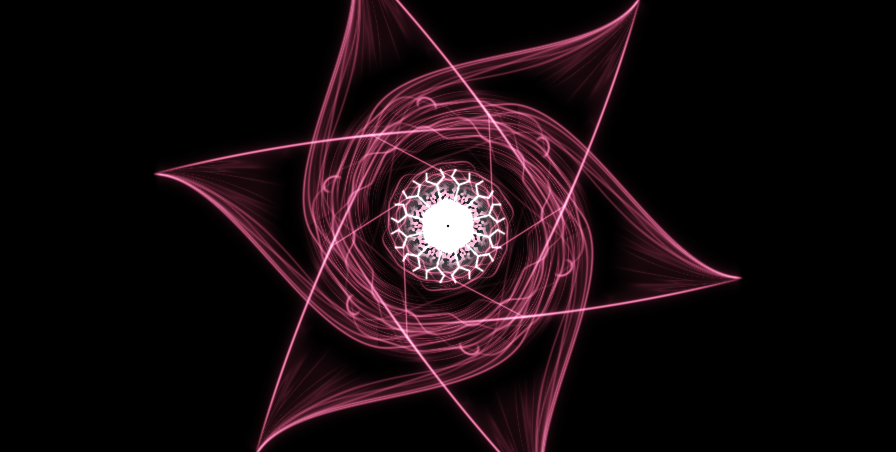
Give the GLSL for this background, as a Shadertoy shader.

```glsl
// A glowing six-armed flame flower on black: curved strands sweep from the
// arm tips into a swirling ring, around a white core with branching spikes.
// Strand densities are summed over six rotations and then toned to pink.

const float TURN = 1.04719755;

mat2 rotation(float a) {
    float c = cos(a), s = sin(a);
    return mat2(c, s, -s, c);
}

vec3 gradientAt(vec3 cell) {
    vec3 h = vec3(dot(cell, vec3(127.1, 311.7, 74.7)),
                  dot(cell, vec3(269.5, 183.3, 246.1)),
                  dot(cell, vec3(113.5, 271.9, 124.6)));
    return 2.0 * fract(sin(h) * 43758.5) - 1.0;
}

float gradientNoise(vec3 p) {
    vec3 cell = floor(p), f = fract(p);
    vec3 u = f * f * f * (f * (f * 6.0 - 15.0) + 10.0);
    float sum = 0.0;
    for (int i = 0; i < 8; i++) {
        vec3 corner = vec3(i & 1, (i >> 1) & 1, i >> 2);
        vec3 w = mix(1.0 - u, u, corner);
        sum += w.x * w.y * w.z * dot(gradientAt(cell + corner), f - corner);
    }
    return sum;
}

// Bright line with a faint halo
float strand(float d, float width) {
    float w = max(width, 0.55 / iResolution.y);
    return exp(-d * d / (w * w)) + 0.1 * exp(-abs(d) / (4.0 * w));
}

float segment(vec2 p, vec2 a, vec2 b) {
    vec2 ab = b - a;
    return length(p - a - ab * clamp(dot(p - a, ab) / dot(ab, ab), 0.0, 1.0));
}

// Outer edge and straight ray of an arm, s measured inward from the tip
float armEdge(float s) {
    float inner = max(s - 0.5, 0.0);
    return -0.115 + 0.385 * smoothstep(0.0, 0.52, s) - 0.8 * inner * inner;
}

float armRay(float s) {
    float bend = max(s - 0.7, 0.0);
    return -0.115 - 0.25 * s + 0.15 * s * s + 1.2 * bend * bend;
}

float arm(vec2 p) {
    float s = 0.654 - p.x;
    float edge = armEdge(s), ray = armRay(s), r = length(p);
    float slope = (armEdge(s + 0.01) - edge) / 0.01;
    float inside = smoothstep(0.0, 0.02, s);
    float density = 0.0;

    // Straight ray, hottest where it crosses its neighbour
    float heat = 1.3 * smoothstep(-0.05, 0.2, s) * (1.0 - smoothstep(0.5, 0.9, s))
               + 1.4 * exp(-22.0 * abs(s - 0.48));
    density += inside * heat * strand(p.y - ray, 0.0024);

    // Bundle of strands along the curved edge
    for (int i = 0; i < 5; i++) {
        float n = float(i);
        float drift = n * 0.016 * smoothstep(0.0, 0.35, s) * (1.0 + 0.5 * sin(9.0 * s + 2.0 * n));
        float d = (p.y - edge + drift) / sqrt(1.0 + slope * slope);
        density += inside * (1.0 - smoothstep(0.5, 0.88, s)) * 0.55 / (1.0 + 0.5 * n) * strand(d, 0.0024);
    }

    // Dim streaked veil between edge and ray
    float v = (p.y - ray) / max(edge - ray, 0.001);
    if (s > 0.0 && s < 0.5 && v > 0.0 && v < 1.0) {
        float streak = gradientNoise(vec3(v * 13.0, s * 5.0, 1.5));
        float veil = smoothstep(0.36, 0.45, r + 0.03 * streak) + 0.6 * smoothstep(0.75, 1.0, v);
        density += veil * (0.03 + 0.07 * v + 0.12 * exp(-14.0 * abs(streak))) * inside;
    }

    // Thin spoke toward the core and a curled knot on the ring
    density += 0.65 * strand(segment(p, vec2(0.26, 0.046), vec2(0.085, -0.065)), 0.0017);
    vec2 knot = p - vec2(0.207, 0.174);
    float curl = smoothstep(-0.012, 0.012, knot.x + 0.4 * knot.y);
    density += 0.9 * curl * strand(length(knot * vec2(1.0, 0.75)) - 0.016, 0.0024);
    return density;
}

// Closed wavy orbits with sixfold symmetry and spiral wisps between them
float ring(vec2 p, float width) {
    float r = max(length(p), 0.001), a = 6.0 * atan(p.y, p.x);
    float density = 0.0;
    for (int i = 0; i < 7; i++) {
        float n = float(i), phase = a + 2.4 * n;
        float orbit = 0.195 + 0.015 * n + 0.017 * sin(phase + 0.9 * sin(phase));
        density += (0.1 + 0.5 * pow(0.5 + 0.5 * sin(phase + n), 2.0)) * strand(r - orbit, width);
    }
    float swirl = a + 24.0 * log(r);
    float wisp = gradientNoise(vec3(cos(swirl), sin(swirl), r * 9.0) * 1.1 + 3.0);
    float band = smoothstep(0.15, 0.22, r) * (1.0 - smoothstep(0.26, 0.33, r));
    return density + band * (0.03 + 0.35 * exp(-16.0 * abs(wisp)));
}

void mainImage(out vec4 fragColor, in vec2 fragCoord) {
    vec2 p = (fragCoord - 0.5 * iResolution.xy) / iResolution.y;
    float r = length(p), a = atan(p.y, p.x);

    float density = ring(p, 0.0026) + 0.9 * ring(rotation(0.66) * p * 2.05, 0.004);
    for (int i = 0; i < 6; i++) density += arm(rotation(TURN * float(i)) * p);
    vec3 color = 1.0 - exp(-density * vec3(1.6, 0.5, 0.8));

    // Grey-green haze and speckled shell around the core
    color += vec3(0.17, 0.2, 0.2) * exp(-pow((r - 0.085) / 0.025, 2.0));
    float speckle = gradientNoise(vec3(cos(6.0 * a) * 1.6, sin(6.0 * a) * 1.6, r * 130.0));
    float shell = smoothstep(0.1, 0.07, r) * smoothstep(-0.1, 0.2, speckle + 0.25 - 6.0 * (r - 0.05));
    color += shell * vec3(0.9, 0.6, 0.72);

    // Twelve mirrored antlers
    float sector = abs(mod(a, 0.5 * TURN) - 0.25 * TURN);
    vec2 q = r * vec2(cos(sector), sin(sector));
    float antler = min(segment(q, vec2(0.06, 0.0), vec2(0.094, 0.0)),
                   min(segment(q, vec2(0.094, 0.0), vec2(0.108, 0.02)),
                       segment(q, vec2(0.108, 0.02), vec2(0.124, 0.016))));
    color += 0.85 * strand(antler, 0.0024);

    // White core with a dark pinhole
    color += 1.5 * smoothstep(0.062, 0.05, r + 0.003 * cos(6.0 * a));
    color = min(color, 1.0) * smoothstep(0.001, 0.004, r);
    fragColor = vec4(color, 1.0);
}
```
